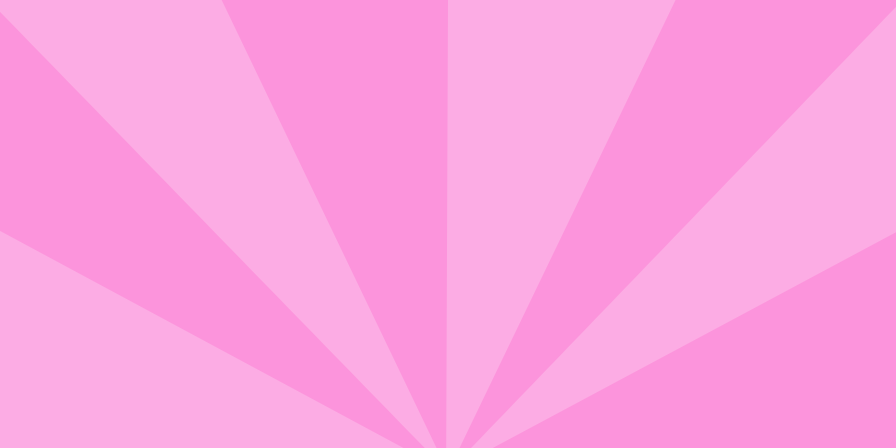
Write a WebGL 2 fragment shader that draws this background.

```glsl
#version 300 es
precision highp float;

// A fan of flat pink sunbeams rising from an apex just below the canvas.
// Each ray border is a signed line distance; multiplying the smoothed sides
// of all borders alternates the two pinks from beam to beam.

uniform vec2 u_resolution;
out vec4 fragColor;

const vec3 LIGHT_PINK = vec3(0.988, 0.675, 0.894);
const vec3 DEEP_PINK = vec3(0.988, 0.580, 0.861);

// Lengths are in canvas heights, with x measured from the centre line.
const vec2 APEX = vec2(0.0, -0.0534);
const float AXIS_FOOT = -0.004;
const float AXIS_LEAN = 0.004;

// Slopes of the ray borders on each side, from low to steep.
const vec3 RISE_LEFT = vec3(0.538, 1.027, 2.085);
const vec3 RISE_RIGHT = vec3(0.535, 1.038, 2.074);

// Signed distance to a line through the origin, positive above it.
float lineDistance(vec2 p, float rise) {
    return (p.y - rise * p.x) / sqrt(1.0 + rise * rise);
}

// Side of an edge, from -1 to 1, smoothed over one pixel.
float softSide(float dist, float pixel) {
    return clamp(2.0 * dist / pixel, -1.0, 1.0);
}

// Alternating sign across the ray borders of one half of the fan.
float fanSign(vec2 p, vec3 rises, float pixel) {
    float side = 1.0;
    for (int i = 0; i < 3; i++) {
        side *= softSide(lineDistance(p, rises[i]), pixel);
    }
    return side;
}

void main() {
    float pixel = 1.0 / u_resolution.y;
    vec2 p = (gl_FragCoord.xy - vec2(0.5 * u_resolution.x, 0.0)) * pixel;

    // The nearly upright middle border splits the fan into two halves.
    float axisDistance = p.x - (AXIS_FOOT + AXIS_LEAN * p.y);
    vec2 fromApex = p - APEX;
    vec2 folded = vec2(abs(fromApex.x), fromApex.y);
    vec3 rises = fromApex.x < 0.0 ? RISE_LEFT : RISE_RIGHT;

    float beam = softSide(axisDistance, pixel) * fanSign(folded, rises, pixel);
    fragColor = vec4(mix(DEEP_PINK, LIGHT_PINK, 0.5 + 0.5 * beam), 1.0);
}
```
